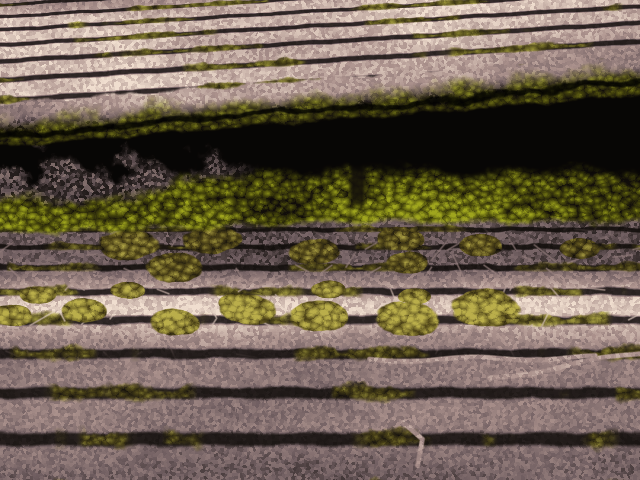
Reproduce this texture procedurally as a Shadertoy shader.

```glsl
// Draws a sunlit shingle roof with a dark gap, a moss bank, cushions and twigs.
const vec3 DARK = vec3(.065, .05, .04);

float hash(vec2 p) {
    vec3 q = fract(p.xyx * .1031);
    q += dot(q, q.yzx + 33.33);
    return fract((q.x + q.y) * q.z);
}

// Cellular noise: distance to the nearest seed, and its random value.
vec2 cells(vec2 p) {
    vec2 best = vec2(9., 0.);
    for (int k = 0; k < 9; k++) {
        vec2 id = floor(p) + vec2(k % 3 - 1, k / 3 - 1);
        float d = length(id + vec2(hash(id), hash(id + 57.)) - p);
        if (d < best.x) best = vec2(d, hash(id + 113.));
    }
    return best;
}

// Layered sines, roughly -1 to 1.
float waves(vec2 p) {
    float sum = 0., amp = .5;
    for (int i = 0; i < 4; i++) {
        sum += amp * sin(p.x + 1.4 * sin(p.y));
        p = mat2(1.6, 1.2, -1.2, 1.6) * p + 1.7;
        amp *= .55;
    }
    return sum;
}

vec3 stoneColor(float light) {
    float k = clamp(light, 0., 1.) * 3.;
    vec3 c = mix(DARK, vec3(.44, .37, .38), min(k, 1.));
    c = mix(c, vec3(.67, .57, .55), clamp(k - 1., 0., 1.));
    return mix(c, vec3(.94, .87, .81), max(k - 2., 0.));
}

vec3 mossColor(float light, float green) {
    float k = clamp(light, 0., 1.) * 2.;
    vec3 mid = mix(vec3(.33, .28, .11), vec3(.27, .28, .03), green);
    vec3 lit = mix(vec3(.75, .69, .33), vec3(.6, .64, .08), green);
    return mix(mix(DARK, mid, min(k, 1.)), lit, max(k - 1., 0.));
}

// Course number when rows shrink linearly with height.
float courseIndex(float y, float base, float slope) {
    return -log(max(base - slope * y, .004)) / slope;
}

// Stone rows with dark joints, partly filled with moss.
vec3 shingles(float course, float x, float light, float grain, float rough, vec3 moss) {
    float d = abs(fract(course + .5) - .5);
    vec3 stone = stoneColor((light + grain) * mix(.12, 1., smoothstep(.08, .19, d)));
    float patches = smoothstep(0., .3, waves(vec2(x * 11., floor(course + .5) * 5.3)));
    return mix(stone, moss, .8 * patches * (1. - smoothstep(.08, .2, d + rough * .12)));
}

// Height of a row of low domes.
float mossRow(vec2 p, vec2 start, float gap, int count, float radius, float growth) {
    float h = -1.;
    for (int i = 0; i < count; i++) {
        float n = float(i);
        vec2 c = start + vec2(n * gap - .015 * sin(n * 2.), .015 * sin(n * 2.4));
        vec2 q = (p - c) / (vec2(1., .5) * (radius + growth * n));
        h = max(h, 1. - dot(q, q));
    }
    return h;
}

float segment(vec2 p, vec2 a, vec2 b) {
    vec2 ab = b - a;
    return length(p - a - ab * clamp(dot(p - a, ab) / dot(ab, ab), 0., 1.));
}

float litter(vec2 q) {
    float d = 9.;
    for (int k = 0; k < 9; k++) {
        vec2 id = floor(q) + vec2(k % 3 - 1, k / 3 - 1);
        float angle = (hash(id + 7.) - .5) * 2.4;
        vec2 c = id + vec2(hash(id), hash(id + 31.));
        vec2 arm = vec2(cos(angle), sin(angle)) * (.15 + .35 * hash(id + 3.));
        d = min(d, segment(q, c - arm, c + arm));
    }
    return d;
}

void mainImage(out vec4 fragColor, in vec2 fragCoord) {
    vec2 p = fragCoord / iResolution.y;
    float px = 1. / iResolution.y, rough = waves(p * 38.), broad = waves(p * vec2(7., 15.));
    vec2 speck = cells(p * 150.), tuft = cells(p * vec2(55., 75.));
    float grain = (speck.y - .5) * .26;
    float leaf = (.6 - tuft.x) * .6 + (tuft.y - .5) * .25 + grain * .7;

    // Lower roof with a band of sun
    float sun = exp(-pow((p.y - .355) / .055, 2.));
    float light = .5 - .23 * smoothstep(.39, .46, p.y) + .4 * sun - .15 * (1. - smoothstep(0., .13, p.y)) + .07 * broad;
    float course = courseIndex(p.y + .003 * rough, .118, .1615);
    vec3 color = shingles(course, p.x, light, grain, rough, mossColor(.35 + .3 * sun + leaf, .3));

    // Needles and branches
    float needles = 1. - smoothstep(.0016 - px, .0016 + px, litter(p * 17.) / 17.);
    needles *= smoothstep(.24, .32, p.y) * (1. - smoothstep(.48, .54, p.y));
    color = mix(color, stoneColor(.5 + .45 * sun), needles * .75);
    vec2 bent = p + vec2(0., .004 * sin(p.x * 24.));
    float branch = min(segment(bent, vec2(.77, .25), vec2(1.24, .255)), segment(bent, vec2(1.02, .21), vec2(1.35, .268)));
    branch = min(branch, segment(bent, vec2(1.11, .302), vec2(1.35, .29)));
    branch = min(branch, min(segment(p, vec2(.84, .12), vec2(.88, .085)), segment(p, vec2(.88, .085), vec2(.87, .03))));
    color = mix(color, stoneColor(.67 + grain), 1. - smoothstep(.005 - px, .005 + px, branch));

    // Moss cushions
    float dome = max(mossRow(p, vec2(.025, .343), .163, 7, .043, .0055), mossRow(p, vec2(.27, .49), .186, 6, .062, -.004));
    dome = max(dome, max(mossRow(p, vec2(.08, .385), .2, 5, .038, -.001), mossRow(p, vec2(.36, .443), .5, 2, .06, -.015)));
    vec3 cushion = mossColor(.26 + .33 * sun + .2 * sqrt(max(dome, 0.)) + leaf, .15);
    color = mix(color, cushion, smoothstep(-.08, .12, dome + rough * .25));

    // Dark gap with grit, and the moss bank inside
    float grit = (1. - smoothstep(.42, .56, p.x)) * (1. - smoothstep(.63, .67, p.y + .05 * rough));
    vec3 hollow = mix(DARK * .45, stoneColor(.08 + .5 * speck.y * speck.y), grit * .85);
    float depth = .585 + .058 * smoothstep(.1, .6, p.x) + .012 * waves(vec2(p.x * 16., 2.)) - p.y;
    vec2 shade = (p - vec2(.59, .56)) / vec2(.07, .035);
    float bank = .32 + 2.6 * depth + .13 * broad + leaf * 1.2 - .2 * smoothstep(.9, 1.33, p.x) - .4 * exp(-dot(shade, shade));
    bank *= 1. - .85 * smoothstep(.56, .59, p.y) * (1. - smoothstep(.008, .02, abs(p.x - .745)));
    hollow = mix(hollow, mossColor(bank, .85), smoothstep(-.012, .02, depth + rough * .012));
    float foot = .518 + .02 * smoothstep(.1, .8, p.x) + .008 * rough;
    color = mix(color, hollow, smoothstep(-.008, .008, p.y - foot));

    // Overhanging ridge with a mossy lip
    float t = (p.y - .695 - .08 * p.x - .006 * rough) / .088;
    float glow = .72 * smoothstep(.05, .75, t) - .2 * (1. - smoothstep(0., .3, p.x)) - .17 * smoothstep(.8, 1.2, p.x);
    float lip = 1. - smoothstep(.3, .75, t + .25 * rough - .12 * broad);
    vec3 ridge = mix(stoneColor(glow + .07 * broad + grain), mossColor(.22 + .35 * t + leaf, .75), lip * .9);
    ridge *= 1. - .8 * (1. - smoothstep(.03, .1, abs(t - .27 - .12 * broad)));

    // Upper roof
    course = courseIndex(p.y - .06 * p.x + .0015 * rough, .135, .113) - .31;
    light = .83 + .12 * broad - .25 * smoothstep(.5, 1.3, p.x) * (1. - smoothstep(.88, .95, p.y));
    light -= .3 * smoothstep(.96, 1., p.y) * (1. - smoothstep(.1, .6, p.x));
    vec3 top = shingles(course, p.x + .3, light, grain, rough, mossColor(.5 + leaf, .4));
    color = mix(color, mix(ridge, top, smoothstep(.96, 1.04, t)), smoothstep(-.04, .06, t));
    fragColor = vec4(clamp(color, 0., 1.), 1.);
}
```
